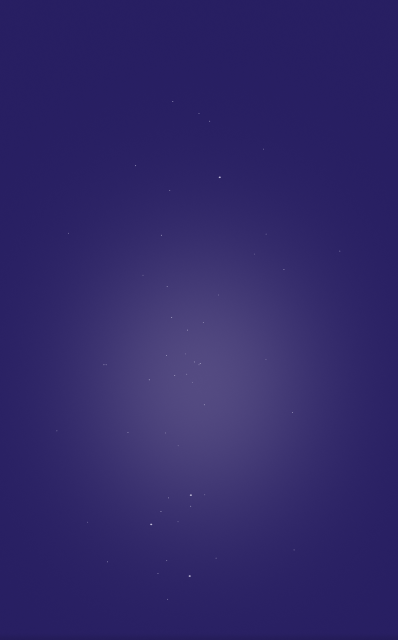
A Shadertoy shader for this background:

```glsl
// A violet night sky with a soft, pale oval glow below the middle.
// The glow is a Gaussian falloff; a hashed loop scatters tiny stars
// that gather around it, with a few larger and brighter than the rest.

float hash(float n) {
    return fract(sin(n * 127.1) * 43758.5453);
}

// Coverage of a small disc, softened over about one pixel.
float starDisc(vec2 offset, float radius, float pixel) {
    float d = length(offset);
    return 1.0 - smoothstep(max(radius - pixel, 0.0), radius + 0.5 * pixel, d);
}

void mainImage(out vec4 fragColor, in vec2 fragCoord) {
    // Height spans 0 to 1; x is measured from the vertical centre line.
    float pixel = 1.0 / iResolution.y;
    vec2 p = (fragCoord - vec2(0.5 * iResolution.x, 0.0)) * pixel;

    // Sky and oval glow
    vec3 night = vec3(0.155, 0.120, 0.385);
    vec3 haze = vec3(0.328, 0.292, 0.508);
    vec2 q = (p - vec2(0.002, 0.402)) / vec2(0.192, 0.222);
    vec3 color = mix(night, haze, exp(-dot(q, q)));

    // Faint shade along the bottom edge
    color *= 1.0 - 0.1 * (1.0 - smoothstep(0.0, 0.012, p.y));

    // Stars, denser near the glow
    for (int i = 1; i <= 52; i++) {
        float n = float(i);
        float angle = 6.2832 * hash(n);
        float reach = pow(hash(n + 71.3), 0.85);
        vec2 center = vec2(0.0, 0.43) + reach * vec2(0.25, 0.42) * vec2(cos(angle), sin(angle));
        float bright = step(0.91, hash(n + 193.7));
        float radius = mix(0.0008, 0.0014, bright);
        float strength = mix(0.2 + 0.35 * hash(n + 311.9), 0.9, bright);
        vec2 offset = (p - center) * vec2(mix(1.0, 0.8, bright), 1.0);
        color = mix(color, vec3(0.88, 0.87, 0.95), strength * starDisc(offset, radius, pixel));
    }

    // Fine dither against banding
    float grain = fract(sin(dot(fragCoord, vec2(12.9898, 78.233))) * 43758.5453);
    color += (grain - 0.5) / 255.0;

    fragColor = vec4(color, 1.0);
}
```
